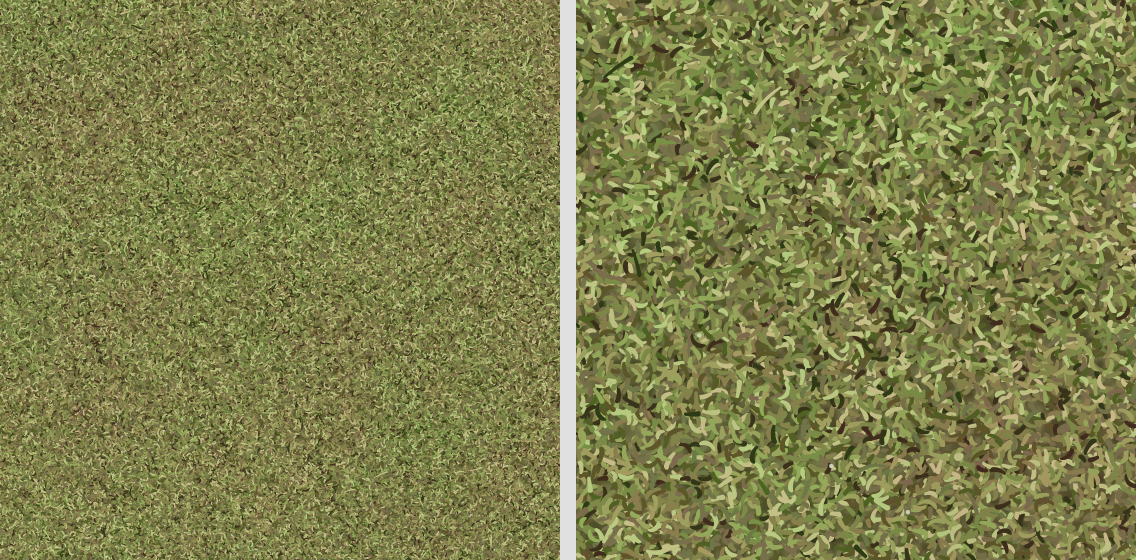
Left: the whole. Right: its middle third, enlarged.
Give the GLSL for this texture, as a WebGL 1 fragment shader.

```glsl
precision highp float;
// Closely mown turf: short tangled blades with faint green and brown patches.

uniform vec2 u_resolution;

const vec3 SHADOW = vec3(0.28, 0.27, 0.14);
const vec3 MOSS   = vec3(0.38, 0.39, 0.18);
const vec3 THATCH = vec3(0.47, 0.46, 0.29);
const vec3 LEAF   = vec3(0.51, 0.52, 0.29);
const vec3 BRIGHT = vec3(0.59, 0.61, 0.35);
const vec3 STRAW  = vec3(0.70, 0.71, 0.47);
const vec3 GRIT   = vec3(0.80, 0.81, 0.72);
const vec3 WARM_SHIFT = vec3(0.60, -0.50, 0.25);

const int   LAYERS = 5;
const float CELLS = 120.0;         // blade cells across the canvas
const float BLADE_LENGTH = 0.0048; // half length
const float BLADE_WIDTH = 0.0013;  // half width
const float CONTRAST = 1.27;
const float HUE_SPREAD = 0.13;
const float PATCH_WARMTH = 0.10;
const float PATCH_LIGHT = 0.09;
const float STALK_CELLS = 30.0;
const float STALK_SHARE = 0.22;
const float GRIT_CELLS = 40.0;
const float GRIT_SHARE = 0.07;

float hash(vec2 p, float seed) {
  return fract(sin(dot(p, vec2(127.1, 311.7)) + seed * 74.7) * 43758.5453);
}

float noise(vec2 p, float seed) {
  vec2 i = floor(p);
  vec2 f = fract(p);
  f = f * f * (3.0 - 2.0 * f);
  float low = mix(hash(i, seed), hash(i + vec2(1.0, 0.0), seed), f.x);
  float high = mix(hash(i + vec2(0.0, 1.0), seed), hash(i + 1.0, seed), f.x);
  return mix(low, high, f.y);
}

// Broad variation centred on zero.
float patches(vec2 p, float seed) {
  return 0.45 * noise(p * 5.0, seed) + 0.30 * noise(p * 13.0, seed + 1.0)
       + 0.25 * noise(p * 34.0, seed + 2.0) - 0.5;
}

// Picks a blade colour in proportion to how common it is.
vec3 bladeColor(float pick, float hue) {
  vec3 color = SHADOW;
  color = mix(color, MOSS, step(0.06, pick));
  color = mix(color, THATCH, step(0.20, pick));
  color = mix(color, LEAF, step(0.34, pick));
  color = mix(color, BRIGHT, step(0.63, pick));
  color = mix(color, STRAW, step(0.86, pick));
  color = LEAF + (color - LEAF) * CONTRAST;
  return color + WARM_SHIFT * (hue - 0.5) * HUE_SPREAD;
}

// Coverage of a slightly bent, tapering blade centred on the origin.
float blade(vec2 p, float angle, float halfLength, float halfWidth, float bend, float pixel) {
  float c = cos(angle);
  float s = sin(angle);
  p = vec2(c * p.x + s * p.y, c * p.y - s * p.x);
  float along = p.x / halfLength;
  p.y += bend * halfLength * (along * along - 0.4);
  float d = length(vec2(max(abs(p.x) - halfLength + halfWidth, 0.0), p.y));
  float taper = halfWidth * (1.0 - 0.3 * clamp(along, -1.0, 1.0));
  return clamp(0.5 + (taper - d) / pixel, 0.0, 1.0);
}

// Scatters one blade per cell, kept with the given share, over the base colour.
vec3 scatterBlades(vec3 base, vec2 uv, float cells, float halfLength, float halfWidth,
                   float share, float seed, float pixel) {
  vec2 home = floor(uv * cells);
  for (int y = -1; y <= 1; y++) {
    for (int x = -1; x <= 1; x++) {
      vec2 cell = home + vec2(float(x), float(y));
      vec2 center = (cell + vec2(hash(cell, seed), hash(cell, seed + 0.13))) / cells;
      float angle = 6.2832 * hash(cell, seed + 0.29);
      float size = 0.6 + 0.6 * hash(cell, seed + 0.41);
      float bend = hash(cell, seed + 0.53) - 0.5;
      float cover = blade(uv - center, angle, halfLength * size, halfWidth, bend, pixel);
      cover *= step(hash(cell, seed + 0.67), share);
      vec3 color = bladeColor(hash(cell, seed + 0.79), hash(cell, seed + 0.91));
      base = mix(base, color, cover);
    }
  }
  return base;
}

void main() {
  float pixel = 1.0 / min(u_resolution.x, u_resolution.y);
  vec2 uv = gl_FragCoord.xy * pixel;

  // Shaded soil and moss between the blades
  vec3 color = mix(SHADOW, THATCH, noise(uv * 220.0, 3.0));

  // Stacked turf, then a few longer stalks
  for (int i = 0; i < LAYERS; i++) {
    float seed = 11.0 + 7.0 * float(i);
    color = scatterBlades(color, uv + 0.0017 * float(i), CELLS,
                          BLADE_LENGTH, BLADE_WIDTH, 1.0, seed, pixel);
  }
  color = scatterBlades(color, uv, STALK_CELLS, BLADE_LENGTH * 2.6,
                        BLADE_WIDTH * 0.8, STALK_SHARE, 61.0, pixel);

  // Sparse pale grit
  vec2 cell = floor(uv * GRIT_CELLS);
  vec2 spot = (cell + 0.2 + 0.6 * vec2(hash(cell, 71.0), hash(cell, 72.0))) / GRIT_CELLS;
  float grit = clamp(0.5 + (BLADE_WIDTH - length(uv - spot)) / pixel, 0.0, 1.0);
  color = mix(color, GRIT, grit * step(hash(cell, 73.0), GRIT_SHARE));

  // Gentle patches of hue and light
  color += WARM_SHIFT * PATCH_WARMTH * patches(uv, 81.0);
  color *= 1.0 + PATCH_LIGHT * patches(uv, 91.0);
  gl_FragColor = vec4(clamp(color, 0.0, 1.0), 1.0);
}
```
